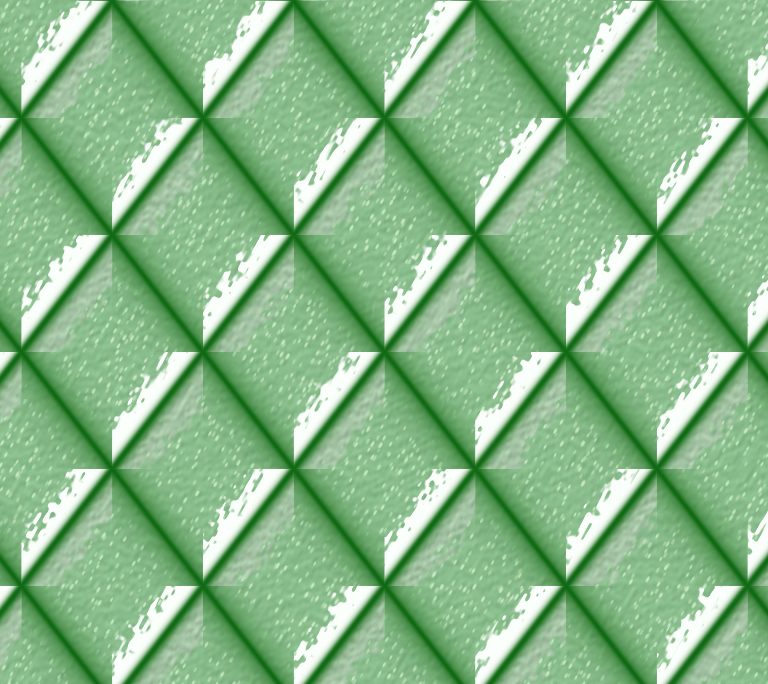
A WebGL 2 fragment shader for this pattern:

```glsl
#version 300 es
precision highp float;
// Quilted green diamonds: a skewed lattice gives each cell coordinates (a, b),
// split into four facets. Falling seams get soft shadow, rising seams get a
// ragged white gloss on one side and a pale strip on the other, plus grain.
uniform vec2 u_resolution;
out vec4 outColor;

const vec2 PERIOD = vec2(0.2654, 0.3421);   // diamond width and height
const vec2 ANCHOR = vec2(0.2968, 0.8275);   // one lattice crossing
const vec3 BASE   = vec3(0.54, 0.74, 0.55);
const vec3 SHADOW = vec3(0.15, 0.46, 0.15);
const vec3 SEAM   = vec3(0.04, 0.40, 0.06);
const vec3 STRIP  = vec3(0.66, 0.77, 0.66);
const vec3 FLECK  = vec3(0.83, 0.95, 0.81);
const vec3 GLOSS  = vec3(0.985, 1.0, 0.985);

float hash(vec2 p) {
  return fract(sin(dot(p, vec2(127.1, 311.7))) * 43758.5453);
}

float noise(vec2 p) {
  vec2 i = floor(p), f = fract(p);
  f = f * f * (3.0 - 2.0 * f);
  float low = mix(hash(i), hash(i + vec2(1, 0)), f.x);
  float high = mix(hash(i + vec2(0, 1)), hash(i + vec2(1, 1)), f.x);
  return mix(low, high, f.y);
}

// Difference of noise along the light direction
float emboss(vec2 p, vec2 shift) {
  return noise(p + shift) - noise(p - shift);
}

// Scattered short strokes, at most one per grid cell
float flecks(vec2 p, float size, float density, float blur) {
  vec2 id = floor(p / size);
  vec2 jitter = vec2(hash(id + 3.1), hash(id + 8.7)) - 0.5;
  vec2 d = (fract(p / size) - 0.5 - 0.5 * jitter) * size;
  float halfWidth = mix(0.0013, 0.0022, hash(id + 5.3));
  float dist = length(d * vec2(1.0, 0.45)) - halfWidth;
  return step(hash(id), density) * (1.0 - smoothstep(-blur, blur, dist));
}

// Smooth mask of the region where d is positive
float inside(float d, float blur) {
  return smoothstep(-blur, blur, d);
}

void main() {
  vec2 p = gl_FragCoord.xy / u_resolution.y;
  float pixel = 1.0 / u_resolution.y;

  // Lattice: falling seams at whole a, rising seams at whole b
  vec2 q = (p - ANCHOR) / PERIOD;
  float a = fract(q.x + q.y);
  float b = fract(q.x - q.y);
  float slope = length(1.0 / PERIOD);
  float blur = pixel * slope * 0.7;
  float edgeA = min(a, 1.0 - a);
  float edgeB = min(b, 1.0 - b);

  // Grain, stretched along a steep rising direction
  vec2 along = vec2(0.5, 0.866);
  vec2 grain = vec2(dot(p, vec2(along.y, -along.x)), dot(p, along));
  float relief = emboss(grain * vec2(170.0, 120.0), vec2(0.35, -0.25));
  float rough = noise(grain * vec2(190.0, 95.0)) - 0.5;

  // Leather surface
  vec3 color = BASE + 0.075 * relief + 0.02 * (0.5 - a);
  float speckle = flecks(grain, 0.0150, 0.55, pixel * 0.8);
  speckle = max(speckle, 0.6 * flecks(grain + 0.37, 0.0125, 0.3, pixel * 0.8));
  color = mix(color, FLECK, 0.8 * speckle * smoothstep(0.06, 0.2, edgeA));

  // Broad shadow in the two facets beside falling seams
  float sideFacet = inside(edgeB - edgeA, blur);
  color = mix(color, SHADOW, exp(-edgeA / 0.085) * sideFacet);

  // Pale strip in the upper left facet
  float upperFacet = inside(edgeA - b, blur);
  float strip = 1.0 - smoothstep(0.16, 0.23, b + 0.16 * rough);
  color = mix(color, STRIP + 0.12 * relief, 0.85 * strip * upperFacet);

  // Ragged gloss in the lower right facet
  float lowerFacet = inside(edgeA - (1.0 - b), blur);
  float gloss = smoothstep(0.80, 0.85, b + 0.19 * rough);
  color = mix(color, GLOSS, gloss * lowerFacet);

  // Soft dark seams, wider below the rising line
  float spread = b < 0.5 ? 0.052 : 0.036;
  color = mix(color, SHADOW, 0.95 * exp(-pow(edgeB / spread, 2.0)));
  float seam = exp(-pow(min(edgeA, edgeB) / 0.019, 2.0));
  color = mix(color, SEAM, 0.85 * seam);

  outColor = vec4(clamp(color, 0.0, 1.0), 1.0);
}
```
